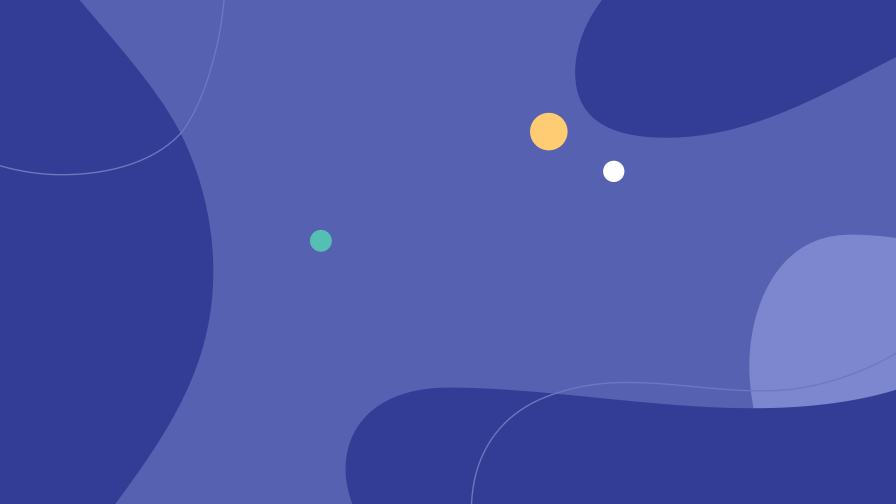
Give the GLSL for this background, as a WebGL 1 fragment shader.

```glsl
precision highp float;
// Flat abstract background: dark and pale rounded blobs on violet blue, two
// hairline swirls and three dots. Outlines are chains of cubic curves, traced
// as short segments that yield a distance and an inside/outside sign.

uniform vec2 u_resolution;

const vec2 GRID = vec2(16.0, 9.0);   // canvas size in design units
const int STEPS = 20;                // segments per curve

const vec3 VIOLET = vec3(0.337, 0.380, 0.698);
const vec3 NAVY   = vec3(0.200, 0.240, 0.590);
const vec3 PALE   = vec3(0.490, 0.530, 0.810);
const vec3 THREAD = vec3(0.430, 0.465, 0.750);
const vec3 AMBER  = vec3(1.000, 0.800, 0.450);
const vec3 TEAL   = vec3(0.330, 0.750, 0.700);

// pen: last point, dist2: squared distance to the outline, side: +1 out, -1 in
struct Path { vec2 pen; float dist2; float side; };

Path moveTo(vec2 start) {
  return Path(start, 1e4, 1.0);
}

void lineTo(inout Path path, vec2 p, vec2 end) {
  vec2 a = path.pen, e = end - a, w = p - a;
  vec2 off = w - e * clamp(dot(w, e) / max(dot(e, e), 1e-8), 0.0, 1.0);
  path.dist2 = min(path.dist2, dot(off, off));
  // Flip the side for each edge crossed by a ray towards +x
  if ((a.y > p.y) != (end.y > p.y)) {
    if (w.x < e.x * w.y / e.y) path.side = -path.side;
  }
  path.pen = end;
}

void curveTo(inout Path path, vec2 p, vec2 b, vec2 c, vec2 d) {
  vec2 a = path.pen;
  for (int i = 1; i <= STEPS; i++) {
    float t = float(i) / float(STEPS), s = 1.0 - t;
    lineTo(path, p, s*s*s*a + 3.0*s*s*t*b + 3.0*s*t*t*c + t*t*t*d);
  }
}

float coverage(float dist, float pixel) {
  return clamp(0.5 - dist / pixel, 0.0, 1.0);
}

float fill(Path path, float pixel) {
  return coverage(path.side * sqrt(path.dist2), pixel);
}

float stroke(Path path, float halfWidth, float pixel) {
  return coverage(sqrt(path.dist2) - halfWidth, pixel);
}

float dot2d(vec2 p, vec2 center, float radius, float pixel) {
  return coverage(length(p - center) - radius, pixel);
}

Path leftBlob(vec2 p) {
  Path s = moveTo(vec2(1.42, 9.0));
  curveTo(s, p, vec2(2.19, 8.10), vec2(2.81, 7.40), vec2(3.21, 6.65));
  curveTo(s, p, vec2(3.58, 5.92), vec2(3.81, 5.04), vec2(3.81, 4.15));
  curveTo(s, p, vec2(3.81, 2.50), vec2(3.04, 1.33), vec2(2.06, 0.0));
  lineTo(s, p, vec2(-1.0, -1.0));
  lineTo(s, p, vec2(-1.0, 10.0));
  lineTo(s, p, vec2(1.42, 9.0));
  return s;
}

Path topBlob(vec2 p) {
  Path s = moveTo(vec2(10.75, 9.0));
  curveTo(s, p, vec2(10.44, 8.60), vec2(10.27, 8.13), vec2(10.27, 7.71));
  curveTo(s, p, vec2(10.27, 6.92), vec2(10.81, 6.54), vec2(11.90, 6.54));
  curveTo(s, p, vec2(13.40, 6.54), vec2(14.69, 7.31), vec2(16.0, 7.98));
  lineTo(s, p, vec2(17.0, 8.5));
  lineTo(s, p, vec2(17.0, 10.0));
  lineTo(s, p, vec2(10.75, 9.0));
  return s;
}

Path bottomBlob(vec2 p) {
  Path s = moveTo(vec2(6.29, 0.0));
  curveTo(s, p, vec2(6.21, 0.23), vec2(6.17, 0.42), vec2(6.17, 0.62));
  curveTo(s, p, vec2(6.17, 1.46), vec2(6.81, 2.08), vec2(8.0, 2.08));
  curveTo(s, p, vec2(9.69, 2.08), vec2(11.67, 1.71), vec2(13.44, 1.71));
  curveTo(s, p, vec2(14.38, 1.71), vec2(15.25, 1.81), vec2(16.0, 2.04));
  lineTo(s, p, vec2(17.0, 2.3));
  lineTo(s, p, vec2(17.0, -1.0));
  lineTo(s, p, vec2(6.29, 0.0));
  return s;
}

Path paleBlob(vec2 p) {
  Path s = moveTo(vec2(13.50, 1.50));
  curveTo(s, p, vec2(13.42, 1.85), vec2(13.38, 2.17), vec2(13.38, 2.48));
  curveTo(s, p, vec2(13.38, 3.42), vec2(13.83, 4.81), vec2(15.17, 4.81));
  curveTo(s, p, vec2(15.46, 4.81), vec2(15.73, 4.79), vec2(16.0, 4.75));
  lineTo(s, p, vec2(17.0, 4.6));
  lineTo(s, p, vec2(17.0, 1.5));
  lineTo(s, p, vec2(13.50, 1.50));
  return s;
}

Path leftThread(vec2 p) {
  Path s = moveTo(vec2(4.0, 9.0));
  curveTo(s, p, vec2(3.92, 8.06), vec2(3.58, 7.02), vec2(3.21, 6.60));
  curveTo(s, p, vec2(2.75, 6.12), vec2(1.98, 5.88), vec2(1.10, 5.88));
  curveTo(s, p, vec2(0.73, 5.88), vec2(0.35, 5.94), vec2(0.0, 6.04));
  return s;
}

Path rightThread(vec2 p) {
  Path s = moveTo(vec2(8.42, 0.0));
  curveTo(s, p, vec2(8.46, 0.98), vec2(9.0, 1.67), vec2(9.88, 1.96));
  curveTo(s, p, vec2(10.29, 2.10), vec2(10.69, 2.17), vec2(11.19, 2.17));
  curveTo(s, p, vec2(12.08, 2.17), vec2(12.71, 2.02), vec2(13.65, 2.02));
  curveTo(s, p, vec2(14.48, 2.02), vec2(15.31, 2.29), vec2(16.0, 2.69));
  return s;
}

void main() {
  vec2 p = gl_FragCoord.xy / u_resolution * GRID;
  float pixel = GRID.y / u_resolution.y;

  // Blobs, back to front
  vec3 color = mix(VIOLET, PALE, fill(paleBlob(p), pixel));
  color = mix(color, NAVY, fill(leftBlob(p), pixel));
  color = mix(color, NAVY, fill(topBlob(p), pixel));
  color = mix(color, NAVY, fill(bottomBlob(p), pixel));

  // Hairlines
  color = mix(color, THREAD, stroke(leftThread(p), 0.012, pixel));
  color = mix(color, THREAD, stroke(rightThread(p), 0.012, pixel));

  // Dots
  color = mix(color, AMBER, dot2d(p, vec2(9.80, 6.65), 0.335, pixel));
  color = mix(color, vec3(1.0), dot2d(p, vec2(10.96, 5.94), 0.19, pixel));
  color = mix(color, TEAL, dot2d(p, vec2(5.73, 4.70), 0.195, pixel));

  gl_FragColor = vec4(color, 1.0);
}
```
